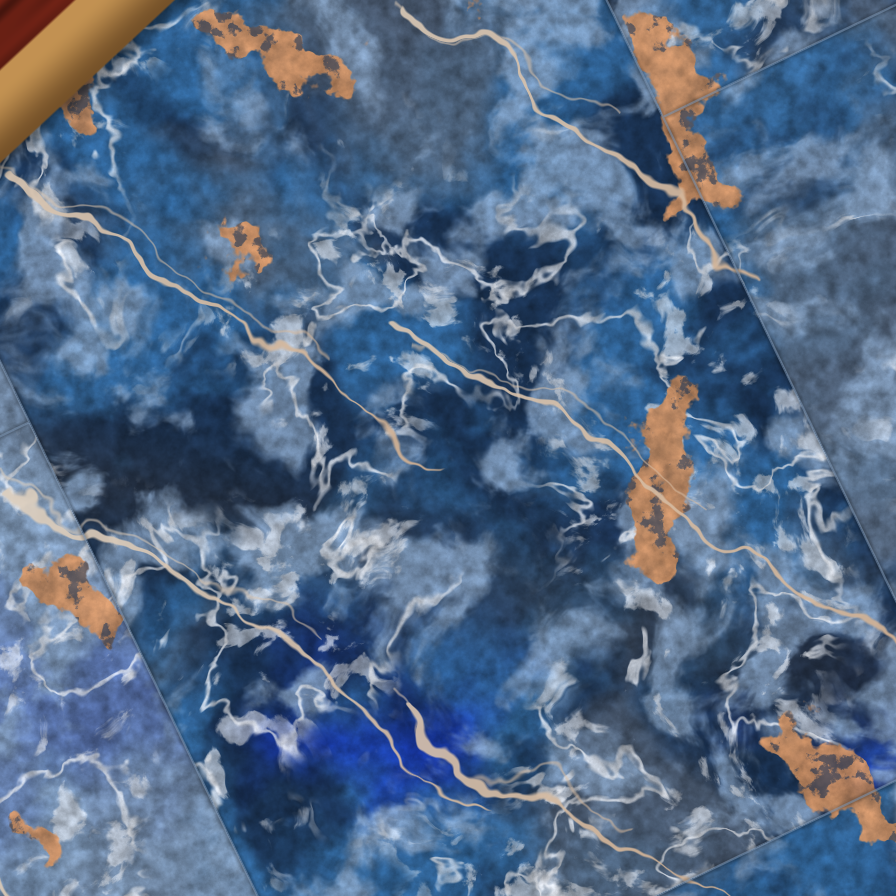
This texture is drawn by a three.js fragment shader. Its source:

```glsl
#define NAVY vec3(0.10, 0.19, 0.31)
#define BLUE vec3(0.18, 0.37, 0.56)
#define SLATE vec3(0.33, 0.38, 0.45)
#define PALE vec3(0.50, 0.60, 0.72)
#define WHITE vec3(0.84, 0.85, 0.87)
#define OCHRE vec3(0.77, 0.54, 0.37)
#define ULTRAMARINE vec3(0.08, 0.20, 0.66)
#define TILE_SIZE vec2(0.785, 1.56)
#define VEIN_WIDTH 0.0030
#define PATCH_CELLS 5.0
#define PATCH_CHANCE 0.42
#define SOFT 0.0015

varying vec2 vUv;

float hash(vec2 p) {
  vec3 q = fract(p.xyx * 0.1031);
  q += dot(q, q.yzx + 33.33);
  return fract((q.x + q.y) * q.z);
}

vec2 hash2(vec2 p) {
  return vec2(hash(p), hash(p + 47.3));
}

float noise(vec2 p) {
  vec2 i = floor(p);
  vec2 f = fract(p);
  f = f * f * (3.0 - 2.0 * f);
  return mix(mix(hash(i), hash(i + vec2(1.0, 0.0)), f.x),
             mix(hash(i + vec2(0.0, 1.0)), hash(i + 1.0), f.x), f.y);
}

float fbm(vec2 p) {
  float sum = 0.0;
  float amp = 0.52;
  for (int i = 0; i < 5; i++) {
    sum += amp * noise(p);
    p = mat2(1.6, 1.2, -1.2, 1.6) * p + 17.7;
    amp *= 0.5;
  }
  return sum;
}

float segment(vec2 p, vec2 a, vec2 b, out float along) {
  vec2 d = b - a;
  along = clamp(dot(p - a, d) / dot(d, d), 0.0, 1.0);
  return length(p - a - d * along);
}

// Signed distance to scattered, ragged mineral patches
float patches(vec2 p) {
  vec2 g = p * PATCH_CELLS;
  vec2 cell = floor(g);
  float best = 1.0;
  float along;
  for (int y = -1; y <= 1; y++) {
    for (int x = -1; x <= 1; x++) {
      vec2 id = cell + vec2(float(x), float(y)) + 80.0;
      vec2 r = hash2(id);
      if (hash(id + 9.1) < PATCH_CHANCE) {
        vec2 mid = id - 80.0 + 0.2 + 0.6 * r;
        float angle = -1.0 + 1.6 * (r.y - 0.5);
        vec2 reach = vec2(cos(angle), sin(angle)) * mix(0.05, 0.48, r.x);
        float d = segment(g, mid - reach, mid + reach, along);
        best = min(best, d - mix(0.06, 0.16, r.x));
      }
    }
  }
  return best / PATCH_CELLS;
}

// Stone ground: clouds, bright blue bands, mist and crackle
vec3 stone(vec2 p, vec2 q, float paleness) {
  vec2 warp = vec2(fbm(q * 5.0), fbm(q * 5.0 + 31.0)) - 0.5;
  vec2 w = q + 0.16 * warp;
  float cloud = fbm(w * 4.0 + 5.0);
  vec3 col = mix(NAVY, BLUE, smoothstep(0.36, 0.64, fbm(w * 8.0)));
  col = mix(col, SLATE, 0.75 * smoothstep(0.46, 0.64, cloud));
  float band = exp(-pow((p.y - 0.21 + 0.4 * warp.x) / 0.09, 2.0));
  col = mix(col, ULTRAMARINE, 0.8 * band * smoothstep(0.46, 0.64, fbm(q * 4.0 + 70.0)));
  float smoke = exp(-pow((p.y - 0.36 + 0.25 * (p.x - 0.5)) / 0.07, 2.0));
  col = mix(col, vec3(0.16, 0.18, 0.22), 0.6 * smoke);
  col = mix(col, mix(SLATE, PALE, smoothstep(0.35, 0.6, cloud)), paleness);
  float mist = smoothstep(0.49, 0.68, fbm(w * 15.0 + 12.0) + 0.07 * smoke);
  col = mix(col, PALE, 0.8 * mist);
  float region = smoothstep(0.42, 0.60, fbm(q * 6.0 + 90.0) + 0.06 * smoke);
  float crackle = 1.0 - smoothstep(0.003, 0.032, abs(fbm(w * 10.0 + 40.0) - 0.5));
  col = mix(col, WHITE, 0.72 * crackle * region);
  float flecks = smoothstep(0.60, 0.72, fbm(w * 34.0 + 8.0));
  col = mix(col, WHITE, 0.6 * flecks * region);
  return col * (0.68 + 0.64 * fbm(q * 85.0));
}

void main() {
  vec2 p = vUv;

  // Tilted running bond of large tiles
  vec2 c = p - vec2(0.677, 1.0);
  vec2 t = vec2(dot(c, vec2(0.901, 0.434)), dot(c, vec2(-0.434, 0.901)));
  float column = floor(t.x / TILE_SIZE.x);
  t.y += 0.145 - 0.5 * TILE_SIZE.y * column;
  vec2 tile = vec2(column, floor(t.y / TILE_SIZE.y));
  vec2 toSeam = (0.5 - abs(fract(t / TILE_SIZE) - 0.5)) * TILE_SIZE;
  float seam = min(toSeam.x, toSeam.y);
  vec2 q = p + 3.7 * tile + 20.0;
  float paleness = 0.65 * step(column, -1.5) + 0.35 * step(-0.5, column) * noise(q * 3.0);
  vec3 col = stone(p, q, paleness);

  // Pitted ochre patches
  vec2 ragged = vec2(fbm(p * 22.0), fbm(p * 22.0 + 60.0)) - 0.5;
  float d = patches(p + 0.10 * ragged);
  float pits = smoothstep(0.60, 0.70, fbm(p * 60.0 + 3.0));
  vec3 ochre = OCHRE * (0.72 + 0.56 * fbm(p * 75.0));
  col = mix(col, mix(ochre, NAVY, 0.6 * pits), 0.92 * (1.0 - smoothstep(-0.003, 0.003, d)));

  // Long veins falling to the right, each with a thin companion
  vec2 bend = vec2(fbm(p * 6.0 + 11.0), fbm(p * 6.0 + 52.0)) - 0.5;
  for (int i = 0; i < 6; i++) {
    float k = float(i);
    vec2 r = hash2(vec2(k + 3.0, 7.0));
    vec2 a = vec2(0.45 * mod(k + 1.0, 2.0), 1.0 - 0.19 * k) + 0.05 * (r - 0.5);
    float angle = -mix(0.35, 0.78, r.x);
    vec2 b = a + mix(0.35, 0.7, r.y) * vec2(cos(angle), sin(angle));
    float along;
    float other;
    float main_d = segment(p + 0.14 * bend, a, b, along);
    float side_d = segment(p + 0.17 * bend.yx, a, mix(a, b, 0.6) + 0.02, other);
    float width = VEIN_WIDTH * mix(1.3, 0.4, along) * (0.5 + noise(p * 30.0));
    float vein = 1.0 - smoothstep(width - SOFT, width + SOFT, main_d);
    vein = max(vein, 0.6 * (1.0 - smoothstep(0.0, 2.0 * SOFT, side_d)));
    vec3 tint = mix(vec3(0.88, 0.86, 0.82), vec3(0.80, 0.64, 0.50), r.x * 0.6 + 0.4 * along);
    col = mix(col, tint, 0.92 * vein);
  }

  // Fine joints with a soft dark side
  col *= 1.0 - 0.25 * (1.0 - smoothstep(0.0, 0.006, seam));
  col = mix(col, PALE, 0.55 * (1.0 - smoothstep(0.0005, 0.002, seam)));

  // Gilded rail and red wood in the upper left corner
  float rail = dot(p - vec2(0.0, 0.818), vec2(-0.682, 0.731));
  vec3 gold = mix(vec3(0.46, 0.32, 0.16), vec3(0.76, 0.57, 0.32), smoothstep(0.0, 0.06, rail));
  vec3 wood = vec3(0.36, 0.11, 0.07) * (0.7 + 0.6 * noise(vec2(rail * 90.0, p.x * 8.0)));
  gold = mix(gold, wood, smoothstep(0.074, 0.078, rail));
  col *= 1.0 - 0.4 * smoothstep(-0.02, 0.0, rail);
  col = mix(col, gold, smoothstep(-SOFT, SOFT, rail));

  gl_FragColor = vec4(col, 1.0);
}
```
